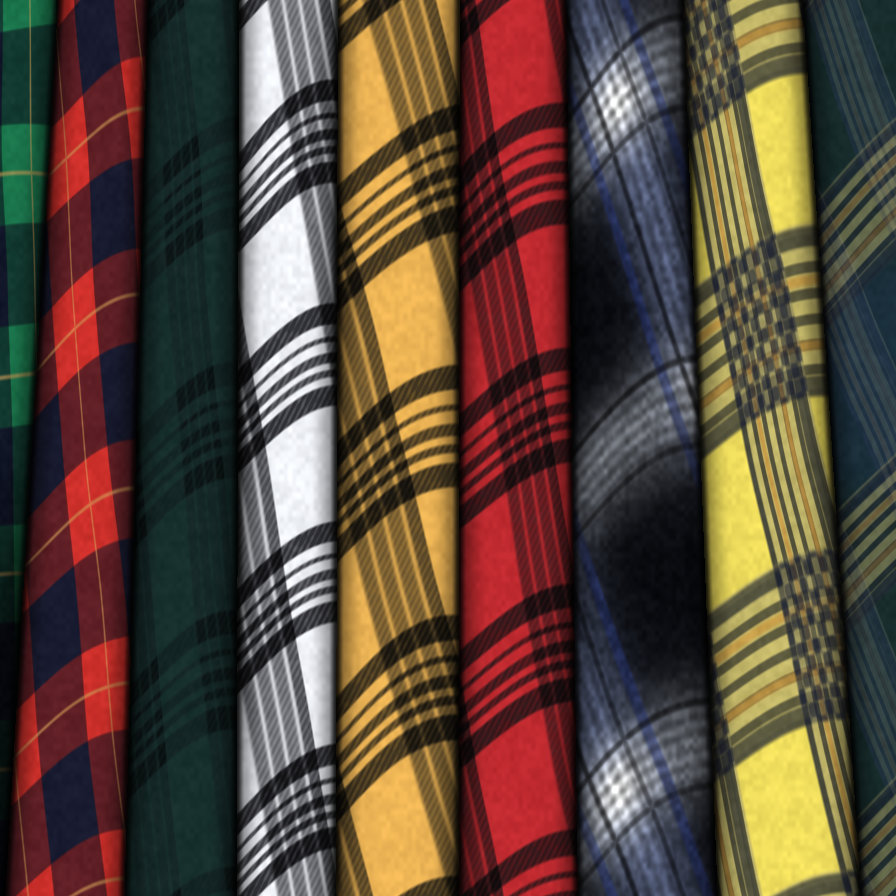
Write a Shadertoy shader that draws this texture.

```glsl
// Fold borders along x at the top and at the bottom
const float TOP[10] = float[10](-.06, .065, .165, .267, .377, .513, .632, .762, .896, 1.12);
const float BOTTOM[10] = float[10](-.12, .006, .139, .264, .375, .512, .645, .801, .961, 1.2);

// Weft bands: centre, period, half width, rise across the fold
const vec4 WEFT[9] = vec4[9](
    vec4(.105, .22, .055, .02), vec4(.305, .215, .054, .08), vec4(.27, .28, .065, .08),
    vec4(.225, .247, .058, .08), vec4(.275, .286, .07, .088), vec4(.256, .27, .067, .075),
    vec4(.18, .378, .08, .11), vec4(.417, .358, .096, .07), vec4(.3, .34, .07, .15));

// Warp bands: centre, period, half width, drift down the fold
const vec4 WARP[9] = vec4[9](
    vec4(.3, .9, .2, .6), vec4(.43, .9, .225, 1.08), vec4(.2, .8, .2, .9),
    vec4(.6, 1.4, .32, 1.5), vec4(-.75, 1.23, .31, 1.97), vec4(-.1, 1.15, .25, 1.36),
    vec4(.16, 1.78, .4, 2.2), vec4(.1, 1.15, .29, 1.07), vec4(-.4, .55, .15, 1.4));

float hash(vec2 p) {
    return fract(sin(dot(p, vec2(127.1, 311.7))) * 43758.5453);
}

float noise(vec2 p) {
    vec2 i = floor(p), f = fract(p);
    f = f * f * (3. - 2. * f);
    return mix(mix(hash(i), hash(i + vec2(1, 0)), f.x),
               mix(hash(i + vec2(0, 1)), hash(i + vec2(1, 1)), f.x), f.y);
}

float bar(float x, float centre, float halfWidth) {
    return 1. - smoothstep(halfWidth - .04, halfWidth + .04, abs(x - centre));
}

// Signed distance to the nearest band centre, in half widths
float bandCoord(float x, vec4 band) {
    return (fract((x - band.x) / band.y + .5) - .5) * band.y / band.z;
}

float weftLines(float d) {
    float wide = bar(abs(d), .79, .2);
    float thin = max(bar(d, .36, .07), max(bar(d, .06, .1), bar(d, -.3, .05)));
    return max(wide, thin * .9);
}

// Dense stripe split by thin gaps
float warpLines(float d) {
    float gaps = pow(.5 + .5 * sin(d * 12. + 1.), 5.);
    return bar(d, 0., 1.) * (.82 - .6 * gaps) + .18 * bar(d, .82, .17);
}

vec3 threadColour(float d) {
    vec3 c = mix(vec3(.7, .66, .42), vec3(.16, .17, .19), smoothstep(-.2, .7, sin(d * 21.)));
    c = mix(c, vec3(.72, .5, .22), .8 * bar(abs(d), .38, .06));
    return mix(c, vec3(.11, .13, .19), .9 * bar(abs(d), .86, .11));
}

// Dark check over a plain ground, blackest where bands meet
vec3 tartan(vec3 ground, vec3 ink, float weft, float warp, float strength) {
    float cover = 1. - (1. - strength * weft) * (1. - .85 * strength * warp);
    return mix(ground, ink, cover) * (1. - .5 * weft * warp);
}

// Broad two-colour check with a thin gold line
vec3 buffalo(vec3 ground, vec3 ink, float dy, float dx, vec4 weft, vec4 warp) {
    float k = .5 * (bar(dy, 0., 1.) + bar(dx, 0., 1.));
    vec3 c = mix(ground, ink, k) * (1. - .7 * k * (1. - k));
    float line = max(bar(abs(dy), weft.y * .5 / weft.z, .04), bar(abs(dx), warp.y * .5 / warp.z, .03));
    return mix(c, vec3(.8, .6, .33), line * .6);
}

// Soft white and blue ombre on black
vec3 ombre(float dy, float dx, float grain) {
    float weft = exp(-dy * dy * 1.5), warp = exp(-dx * dx * 1.5);
    vec3 c = vec3(.03, .035, .05) + weft * vec3(.36, .37, .38) + warp * vec3(.27, .3, .39);
    c += weft * weft * warp * warp * vec3(.36, .32, .2);
    c = mix(c, vec3(.12, .17, .4), .5 * bar(abs(dx), .9, .1));
    float lines = max(bar(abs(dy), .6, .05), bar(abs(dx), .45, .05));
    float fine = weft * (.5 + .5 * sin(dy * 28.)) + warp * (.5 + .5 * sin(dx * 24.));
    return c * (1. - .5 * lines) * (1.08 - .3 * fine) * (.8 + .4 * grain);
}

// Many-coloured threads over a ground
vec3 madras(vec3 ground, float dy, float dx, float weftStrength, float warpStrength) {
    float weft = bar(dy, 0., 1.) * weftStrength, warp = bar(dx, 0., 1.) * warpStrength;
    vec3 c = mix(ground, threadColour(dy), weft);
    c = mix(c, threadColour(dx + .1), warp * (1. - .45 * weft));
    float check = smoothstep(-.4, .4, sin(dx * 15.) * sin(dy * 17.));
    return mix(c, vec3(.1, .12, .19), weft * warp * (.3 + .8 * check));
}

vec3 cloth(int fold, float dy, float dx, float grain, float twill, float down) {
    vec4 weft = WEFT[fold], warp = WARP[fold];
    float wear = .78 + .3 * grain + .1 * twill;
    float wy = min(weftLines(dy) * wear, 1.), wx = min(warpLines(dx) * wear, 1.);
    if (fold == 0) return buffalo(vec3(.1, .45, .29), vec3(.06, .08, .15), dy, dx, weft, warp)
                          * (1. - .65 * smoothstep(.45, .75, down));
    if (fold == 1) return buffalo(vec3(.79, .18, .16), vec3(.09, .1, .18), dy, dx, weft, warp);
    if (fold == 2) return tartan(vec3(.085, .18, .17), vec3(.06, .09, .1), wy, wx, .5);
    if (fold == 3) return tartan(vec3(.93, .94, .96), vec3(.07, .07, .09), wy, wx, .88);
    if (fold == 4) return tartan(vec3(.92, .7, .33), vec3(.1, .09, .07), wy, wx, .84);
    if (fold == 5) return tartan(vec3(.74, .16, .18), vec3(.1, .07, .08), wy, wx, .85);
    if (fold == 6) return ombre(dy, dx, grain);
    if (fold == 7) return madras(vec3(.93, .86, .36), dy, dx, .75, .8);
    vec3 ground = mix(vec3(.09, .17, .17), vec3(.1, .18, .23), bar(down, .42, .13));
    ground = mix(ground, vec3(.15, .23, .34), .4 * bar(dx, 0., 1.));
    return madras(ground, dy, dx, .5, .15);
}

void mainImage(out vec4 fragColor, in vec2 fragCoord) {
    vec2 p = fragCoord / iResolution.xy;
    float down = 1. - p.y;

    // Find the fold and the position across it
    int fold = 0;
    for (int i = 1; i < 9; i++)
        if (p.x > mix(TOP[i], BOTTOM[i], down)) fold = i;
    float left = mix(TOP[fold], BOTTOM[fold], down);
    float right = mix(TOP[fold + 1], BOTTOM[fold + 1], down);
    float u = (p.x - left) / (right - left);

    // Bend the bands around the fold
    float wobble = noise(p * vec2(9, 6)) - .5;
    float dy = bandCoord(down + WEFT[fold].w * sin(u * 1.57) + .014 * wobble, WEFT[fold]);
    float dx = bandCoord(u - WARP[fold].w * down + .07 * wobble, WARP[fold]);

    // Woven grain
    float grain = .65 * noise(p * vec2(210, 150)) + .35 * noise(p * vec2(60, 90));
    float twill = sin((p.x * 1.2 - p.y * .6) * 800.);
    vec3 colour = cloth(fold, dy, dx, grain, twill, down);
    colour *= .95 + .1 * grain;
    colour += .03 * (grain - .4);

    // Rounded shading and dark creases
    float edge = min(p.x - left, right - p.x);
    colour *= mix(.6, 1., smoothstep(0., .03, edge)) * (.94 + .08 * sin(u * 3.14));
    colour *= mix(.2, 1., smoothstep(0., .009, edge));
    fragColor = vec4(clamp(colour, 0., 1.), 1.);
}
```
